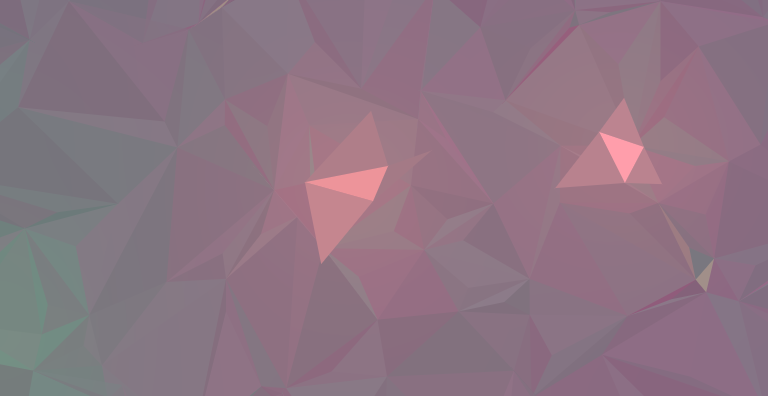
Give the GLSL for this background, as a Shadertoy shader.

```glsl
// Low-poly backdrop: a tilted, strongly jittered grid cut into flat triangles,
// some split again into shards, tinted by a grey-to-mauve wash.
// Two bright rose crystals, each a core with three facets, sit in soft halos.

// Lengths are in canvas heights.
const float CELL = 0.19;
const float JITTER = 1.24;
const float TILT = 0.42;
const float SPLIT_CHANCE = 0.36;
const float SOFT_SHADE = 0.25;
const float HALO_FALLOFF = 14.0;
const float TINT_SPREAD = 0.045;
const float VALUE_SPREAD = 0.035;

const vec3 GREY   = vec3(0.465, 0.480, 0.500);
const vec3 MAUVE  = vec3(0.540, 0.442, 0.510);
const vec3 VIOLET = vec3(0.515, 0.420, 0.510);
const vec3 GREEN  = vec3(0.440, 0.570, 0.500);
const vec3 ROSE   = vec3(0.670, 0.490, 0.530);
const vec3 CREAM  = vec3(0.660, 0.620, 0.540);
const vec3 TEAL   = vec3(0.430, 0.530, 0.510);
const vec3 CORAL  = vec3(0.930, 0.580, 0.605);
const vec3 PINK   = vec3(1.000, 0.620, 0.670);

const vec2 HALO_LEFT  = vec2(0.88, 0.53);
const vec2 HALO_RIGHT = vec2(1.57, 0.63);
const vec2 GREEN_SPOT = vec2(0.00, 0.16);

vec3 hash3(vec2 p) {
    vec3 q = fract(p.xyx * vec3(0.1031, 0.1030, 0.0973));
    q += dot(q, q.yxz + 33.33);
    return fract((q.xxy + q.yzz) * q.zyx);
}

float cross2(vec2 a, vec2 b) { return a.x * b.y - a.y * b.x; }

float glow(vec2 d, float falloff) { return exp(-falloff * dot(d, d)); }

// Antialiased triangle mask, for either winding.
float coverage(vec2 p, vec2 a, vec2 b, vec2 c) {
    float winding = cross2(b - a, c - a) < 0.0 ? -1.0 : 1.0;
    float inside = min(cross2(normalize(b - a), p - a) * winding,
                   min(cross2(normalize(c - b), p - b) * winding,
                       cross2(normalize(a - c), p - c) * winding));
    return clamp(inside * iResolution.y + 0.5, 0.0, 1.0);
}

// Smooth colour wash under the facets.
vec3 wash(vec2 p) {
    vec3 col = mix(GREY, MAUVE, smoothstep(-0.05, 0.75, p.x));
    col = mix(col, VIOLET, 0.7 * smoothstep(1.1, 1.9, p.x));
    col = mix(col, VIOLET, 0.5 * smoothstep(0.65, 1.1, p.y));
    col = mix(col, GREEN, 0.65 * glow(p - GREEN_SPOT, 18.0));
    float halo = max(glow(p - HALO_LEFT, HALO_FALLOFF), glow(p - HALO_RIGHT, HALO_FALLOFF));
    return mix(col, ROSE, 0.8 * halo);
}

// Adds one flat facet; small facets get stronger tints and rare accents.
void addFacet(inout vec4 sum, vec2 p, vec2 a, vec2 b, vec2 c, vec2 seed) {
    float w = coverage(p, a, b, c);
    if (w <= 0.0) return;
    vec3 rnd = hash3(seed + 71.3);
    float area = 0.5 * abs(cross2(b - a, c - a));
    float small = 1.0 - smoothstep(0.001, 0.004, area);
    vec3 col = mix(wash((a + b + c) / 3.0), wash(p), SOFT_SHADE);
    vec3 shift = TINT_SPREAD * (rnd.x - 0.5) * vec3(1.0, -1.0, -0.1)
               + VALUE_SPREAD * (rnd.y - 0.5);
    col += shift * (1.0 + 1.6 * small);
    vec3 accent = rnd.x < 0.5 ? TEAL : CREAM;
    col = mix(col, accent, 0.7 * small * step(0.82, rnd.z));
    sum += w * vec4(col, 1.0);
}

// Keeps a triangle whole or fans it into three shards.
void addTriangle(inout vec4 sum, vec2 p, vec2 a, vec2 b, vec2 c, vec2 seed) {
    if (coverage(p, a, b, c) <= 0.0) return;
    vec3 rnd = hash3(seed + 17.9);
    if (rnd.x > SPLIT_CHANCE) {
        addFacet(sum, p, a, b, c, seed);
        return;
    }
    vec3 weight = 0.12 + hash3(seed + 43.7);
    vec2 m = (a * weight.x + b * weight.y + c * weight.z) / dot(weight, vec3(1.0));
    addFacet(sum, p, a, b, m, seed + 0.21);
    addFacet(sum, p, b, c, m, seed + 0.43);
    addFacet(sum, p, c, a, m, seed + 0.67);
}

mat2 tilt() { return mat2(cos(TILT), sin(TILT), -sin(TILT), cos(TILT)); }

vec2 vertex(vec2 id) {
    return tilt() * (id + JITTER * (hash3(id + 103.0).xy - 0.5)) * CELL;
}

// Core triangle abc with one outer facet on each edge.
void addCrystal(inout vec3 col, vec2 p, vec2 a, vec2 b, vec2 c,
                vec2 ab, vec2 bc, vec2 ca, vec3 core, vec3 strength) {
    vec3 rim = wash((a + b + c) / 3.0);
    col = mix(col, mix(rim, core, strength.x), coverage(p, a, b, ab));
    col = mix(col, mix(rim, core, strength.y), coverage(p, b, c, bc));
    col = mix(col, mix(rim, core, strength.z), coverage(p, c, a, ca));
    col = mix(col, core, coverage(p, a, b, c));
}

void mainImage(out vec4 fragColor, in vec2 fragCoord) {
    vec2 p = fragCoord / iResolution.y;
    vec2 home = floor(p * tilt() / CELL);
    vec4 sum = vec4(wash(p), 1.0) * 0.001;
    for (int y = -1; y <= 1; y++)
    for (int x = -1; x <= 1; x++) {
        vec2 id = home + vec2(x, y);
        vec2 a = vertex(id), b = vertex(id + vec2(1, 0));
        vec2 c = vertex(id + 1.0), d = vertex(id + vec2(0, 1));
        // A random diagonal cuts each cell.
        bool flip = hash3(id + 57.0).z < 0.5;
        addTriangle(sum, p, a, b, flip ? d : c, id + 200.0);
        addTriangle(sum, p, flip ? b : a, c, d, id + 300.5);
    }
    vec3 col = sum.rgb / sum.a;
    addCrystal(col, p, vec2(0.770, 0.540), vec2(0.980, 0.581), vec2(0.942, 0.492),
               vec2(0.937, 0.720), vec2(1.090, 0.620), vec2(0.811, 0.333),
               CORAL, vec3(0.15, 0.0, 0.45));
    addCrystal(col, p, vec2(1.513, 0.667), vec2(1.626, 0.629), vec2(1.578, 0.538),
               vec2(1.576, 0.753), vec2(1.672, 0.535), vec2(1.402, 0.525),
               PINK, vec3(0.27, 0.25, 0.22));
    fragColor = vec4(col, 1.0);
}
```
